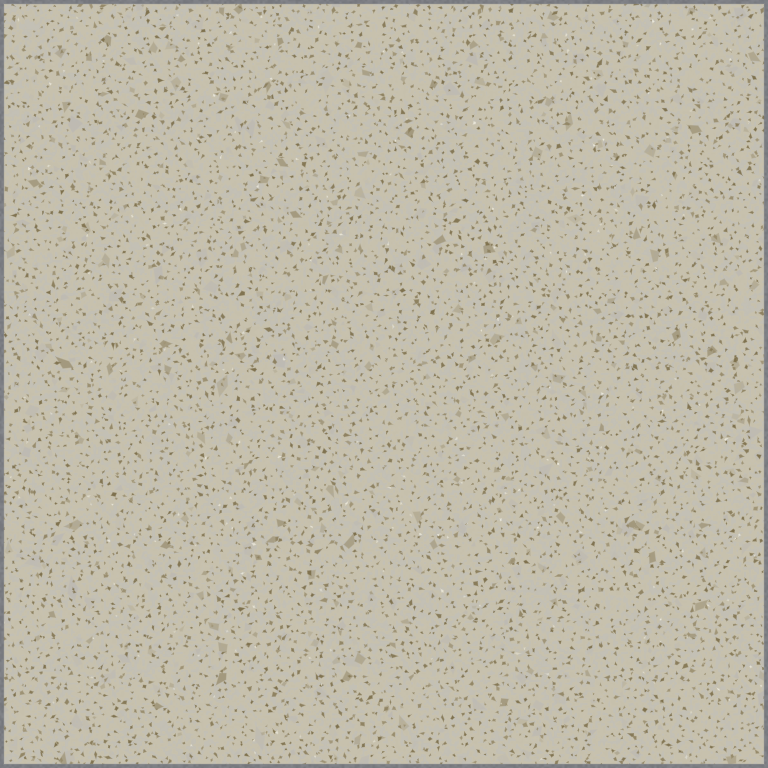
Give the GLSL for this texture, as a WebGL 2 fragment shader.

```glsl
#version 300 es
precision highp float;
precision highp int;
// Speckled composite stone slab: a finely mottled beige ground, pale and olive
// chips, dense small grains and rare bright specks inside a thin grey frame.
// Every chip is a random convex polygon scattered on a jittered cell grid.

uniform vec2 u_resolution;
out vec4 fragColor;

const vec3 WARM_GROUND = vec3(0.782, 0.758, 0.680);
const vec3 COOL_GROUND = vec3(0.760, 0.748, 0.704);
const vec3 PALE_CHIP   = vec3(0.738, 0.725, 0.700);
const vec3 OLIVE_CHIP  = vec3(0.630, 0.590, 0.480);
const vec3 GRAIN_LIGHT = vec3(0.630, 0.585, 0.465);
const vec3 GRAIN_DARK  = vec3(0.470, 0.415, 0.270);
const vec3 BRIGHT      = vec3(0.920, 0.910, 0.860);
const vec3 FRAME       = vec3(0.485, 0.492, 0.512);

const float FRAME_WIDTH = 0.0052;
const float SOFTNESS = 0.0011;
const float FINE_SCALE = 300.0;
const float BROAD_SCALE = 60.0;
const int SIDES = 4;
const float TAU = 6.2831853;

// Scatter settings: cells per side, share of filled cells, smallest and largest radius
const vec4 PALE_SET   = vec4(28.0, 0.55, 0.0026, 0.0072);
const vec4 OLIVE_SET  = vec4(29.0, 0.40, 0.0022, 0.0060);
const vec4 GRAIN_SET  = vec4(94.0, 0.84, 0.0010, 0.0022);
const vec4 BRIGHT_SET = vec4(40.0, 0.13, 0.0009, 0.0014);

// Integer hash giving three values in 0..1
vec3 hash3(vec2 cell, int seed) {
    uvec3 v = uvec3(ivec3(ivec2(cell) + 512, seed));
    v = v * 1664525u + 1013904223u;
    v.x += v.y * v.z; v.y += v.z * v.x; v.z += v.x * v.y;
    v ^= v >> 16u;
    v.x += v.y * v.z; v.y += v.z * v.x; v.z += v.x * v.y;
    return vec3(v >> 8u) / 16777216.0;
}

float valueNoise(vec2 p, int seed) {
    vec2 cell = floor(p);
    vec2 f = fract(p);
    f = f * f * (3.0 - 2.0 * f);
    float low = mix(hash3(cell, seed).x, hash3(cell + vec2(1, 0), seed).x, f.x);
    float high = mix(hash3(cell + vec2(0, 1), seed).x, hash3(cell + vec2(1, 1), seed).x, f.x);
    return mix(low, high, f.y);
}

// Signed distance bound of a convex polygon with uneven sides
float shardDistance(vec2 p, float radius, vec2 cell, int seed) {
    float phase = hash3(cell, seed).x * TAU;
    float d = -1.0;
    for (int i = 0; i < SIDES; i++) {
        vec3 h = hash3(cell, seed + 1 + i);
        float angle = phase + float(i) * TAU / float(SIDES) + h.x - 0.5;
        d = max(d, dot(p, vec2(cos(angle), sin(angle))) - radius * mix(0.5, 1.4, h.y));
    }
    return d;
}

// Scattered shards: x = coverage, y = random tone of the covering shard
vec2 scatter(vec2 uv, vec4 set, int seed, float blur) {
    vec2 home = floor(uv * set.x);
    vec2 result = vec2(0.0);
    for (int y = -1; y <= 1; y++) {
        for (int x = -1; x <= 1; x++) {
            vec2 cell = home + vec2(x, y);
            vec3 place = hash3(cell, seed);
            if (place.z > set.y) continue;
            vec3 look = hash3(cell, seed + 1);
            float radius = mix(set.z, set.w, look.x * look.x);
            vec2 offset = uv - (cell + place.xy) / set.x;
            float d = shardDistance(offset, radius, cell, seed + 2);
            float cover = 1.0 - smoothstep(-blur, blur, d);
            if (cover > result.x) result = vec2(cover, look.y);
        }
    }
    return result;
}

void main() {
    float side = min(u_resolution.x, u_resolution.y);
    vec2 uv = gl_FragCoord.xy / side;
    vec2 extent = u_resolution / side;
    float pixel = 1.0 / side;
    float blur = max(SOFTNESS, 0.5 * pixel);

    // Mottled ground
    float fine = valueNoise(uv * FINE_SCALE, 11);
    float broad = valueNoise(uv * BROAD_SCALE, 12);
    float mottle = 0.75 * fine + 0.25 * broad;
    vec3 color = mix(WARM_GROUND, COOL_GROUND, smoothstep(0.46, 0.68, mottle));
    color += 0.012 * (fine - 0.5);

    // Large faint chips, then olive chips
    vec2 pale = scatter(uv, PALE_SET, 100, blur);
    color = mix(color, PALE_CHIP, pale.x * mix(0.25, 0.85, pale.y));
    vec2 olive = scatter(uv, OLIVE_SET, 200, blur);
    color = mix(color, OLIVE_CHIP, olive.x * mix(0.2, 0.95, olive.y));

    // Small dark grains and bright specks
    vec2 grain = scatter(uv, GRAIN_SET, 300, blur);
    color = mix(color, mix(GRAIN_LIGHT, GRAIN_DARK, grain.y), grain.x * 0.92);
    vec2 bright = scatter(uv, BRIGHT_SET, 400, blur);
    color = mix(color, BRIGHT, bright.x * mix(0.5, 1.0, bright.y));

    // Grey frame
    vec2 inset = min(uv, extent - uv);
    float edge = min(inset.x, inset.y) - FRAME_WIDTH;
    float frame = 1.0 - smoothstep(-blur, blur, edge);
    color = mix(color, FRAME + 0.06 * (fine - 0.5), frame);

    fragColor = vec4(color, 1.0);
}
```
